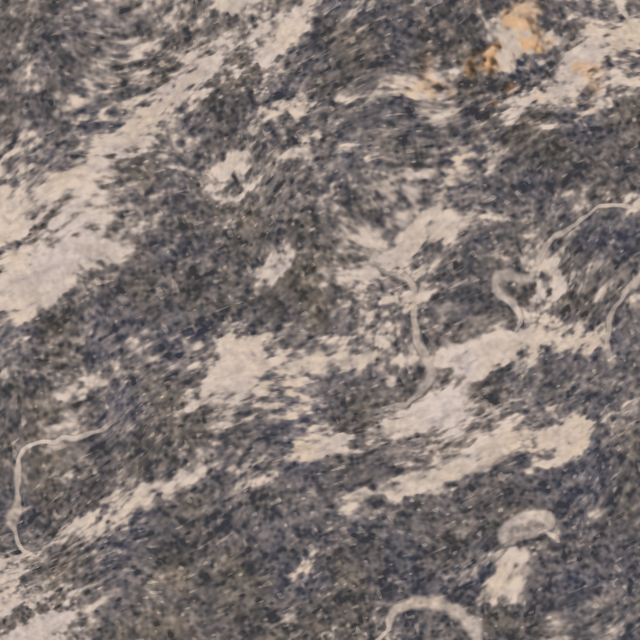
Give the GLSL for this texture, as a Shadertoy shader.

```glsl
float hash(vec2 cell) {
    uvec2 u = uvec2(ivec2(cell) + 4096) * uvec2(1597334673u, 3812015801u);
    uint h = (u.x ^ u.y) * 1597334673u;
    h ^= h >> 15;
    h *= 2246822519u;
    h ^= h >> 13;
    return float(h >> 8) / 16777216.0;
}

float noise(vec2 p) {
    vec2 i = floor(p), f = fract(p);
    f = f * f * (3.0 - 2.0 * f);
    return mix(mix(hash(i), hash(i + vec2(1, 0)), f.x),
               mix(hash(i + vec2(0, 1)), hash(i + vec2(1, 1)), f.x), f.y);
}

mat2 turn(float a) {
    return mat2(cos(a), -sin(a), sin(a), cos(a));
}

float fbm(vec2 p, int octaves) {
    float sum = 0.0, weight = 0.5, total = 0.0;
    for (int i = 0; i < octaves; i++) {
        sum += weight * noise(p);
        total += weight;
        weight *= 0.58;
        p = turn(0.12) * p * 2.03 + 17.3;
    }
    return sum / total;
}

// Narrow winding seam along the middle level of a noise field, broken into lengths
float seam(vec2 p, float width) {
    float line = abs(noise(p) + 0.25 * noise(p * 3.1 + 9.0) - 0.62);
    float gate = smoothstep(0.56, 0.68, noise(p * 0.9 + 31.0));
    return gate * (1.0 - smoothstep(width * 0.4, width * 1.5, line));
}

void mainImage(out vec4 fragColor, in vec2 fragCoord) {
    vec2 uv = fragCoord / iResolution.y;

    // Bedding rises to the right and is gently folded
    vec2 fold = vec2(fbm(uv * 4.0 + 3.0, 2), fbm(uv * 4.0 + 47.0, 2)) - 0.5;
    vec2 bed = turn(0.42) * uv + 0.1 * fold;
    vec2 ragged = vec2(noise(uv * 60.0), noise(uv * 60.0 + 71.0)) - 0.5;
    vec2 rough = bed + 0.008 * ragged;

    // Grain, from short streaks down to single crystals
    float streak = fbm(rough * vec2(24.0, 46.0) + 5.0, 3);
    float grain = fbm(bed * vec2(75.0, 105.0) + 13.0, 2);
    float crystal = noise(turn(0.9) * uv * 165.0);

    // Rusty weathered area near the upper right
    float weathered = 1.0 - smoothstep(0.03, 0.2, length((uv - vec2(0.8, 0.89)) * vec2(0.9, 1.2)));

    // Pale patches drawn out along the bedding
    float broad = fbm(bed * vec2(2.8, 5.0) + 21.0, 2);
    float patches = fbm(rough * vec2(8.0, 19.0) + 8.0, 4);
    float field = 0.5 + 0.38 * (broad - 0.5) + 0.85 * (patches - 0.5)
                + 0.28 * (streak - 0.5) + 0.2 * (grain - 0.5) + 0.06 * weathered;
    float pale = 0.3 * smoothstep(0.4, 0.58, field) + 0.7 * smoothstep(0.5, 0.64, field);
    float veins = max(seam(rough * vec2(3.2, 5.0) + 2.0, 0.03),
                      seam(rough * vec2(5.0, 6.5) + 60.0, 0.03));
    pale = max(pale, veins * (0.65 + 0.35 * streak));

    // Tone from dark mineral to cream
    float darkTone = 0.23 + 0.4 * (streak - 0.5) + 0.6 * (grain - 0.5)
                   + 0.36 * (crystal - 0.5) + 0.25 * (broad - 0.5);
    float paleTone = 0.92 + 0.25 * (streak - 0.5) + 0.3 * (grain - 0.5)
                   + 0.14 * (crystal - 0.5);
    float tone = mix(darkTone, paleTone, pale);

    // Small bright flecks and dark pits
    float fleck = noise(bed * vec2(85.0, 130.0) + 90.0);
    tone += 0.32 * smoothstep(0.78, 0.94, fleck) * (1.0 - pale);
    float pit = smoothstep(0.76, 0.94, noise(bed * vec2(75.0, 110.0) + 140.0));
    tone -= 0.22 * pit * (1.0 - 0.6 * pale);
    tone = clamp(tone, -0.12, 1.06);

    vec3 slate = vec3(0.295, 0.285, 0.296);
    vec3 stone = vec3(0.51, 0.47, 0.455);
    vec3 cream = vec3(0.83, 0.757, 0.7);
    vec3 color = tone < 0.4 ? mix(slate, stone, tone / 0.4)
                            : mix(stone, cream, (tone - 0.4) / 0.6);

    // Blue and olive shifts in the dark mineral, warmth in the cream
    float hue = fbm(uv * 11.0 + 110.0, 4) - 0.5;
    color += hue * mix(vec3(-0.04, -0.01, 0.08), vec3(0.03, 0.0, -0.08), pale);

    // Speckled rust
    float rust = weathered * smoothstep(0.45, 0.7, fbm(uv * 30.0 + 7.0, 3));
    color = mix(color, color * vec3(1.06, 0.88, 0.66), rust * 0.8);

    fragColor = vec4(clamp(color, 0.0, 1.0), 1.0);
}
```
